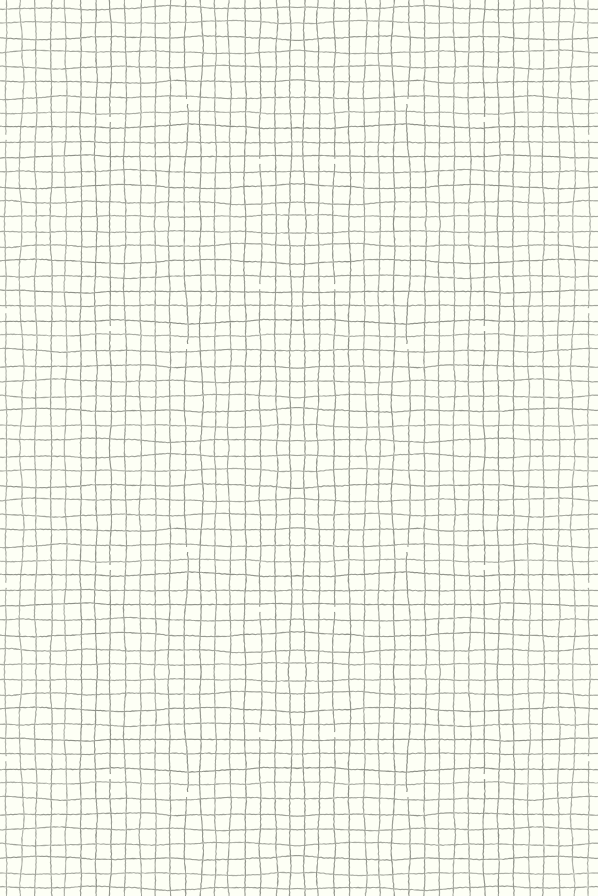
Write a Shadertoy shader that draws this pattern.

```glsl
// Hand-drawn square grid in soft grey ink on ivory paper.
// One block of 20 x 15 cells is mirrored across and up; each line gets its own
// offset, slow gradient-noise wander, rough edge and ink strength.

#define ROWS 60.0                   // cells over the canvas height
#define BLOCK vec2(20.0, 15.0)      // cells in one mirrored block
#define AXIS_X 0.4971               // mirror axis, share of the width
#define LINE_WIDTH 0.08             // in cells
#define SHIFT 0.10                  // constant offset range of a line
#define WANDER 0.40                 // slow bending of a line
#define ROUGH 0.05                  // pencil-like edge wobble
#define INK_VARIATION 0.30
#define GAP_HALF 0.17               // half length of a break in a line
#define PAPER vec3(0.992, 1.0, 0.962)
#define INK vec3(0.63, 0.64, 0.605)

float hash(vec2 p) {
    vec3 q = fract(p.xyx * vec3(0.1031, 0.1030, 0.0973));
    q += dot(q, q.yzx + 33.33);
    return fract((q.x + q.y) * q.z);
}

// One-dimensional gradient noise, about -0.5 to 0.5
float gradientNoise(float x, float seed) {
    float i = floor(x), f = x - i;
    float left = (hash(vec2(i, seed)) * 2.0 - 1.0) * f;
    float right = (hash(vec2(i + 1.0, seed)) * 2.0 - 1.0) * (f - 1.0);
    return mix(left, right, f * f * f * (f * (f * 6.0 - 15.0) + 10.0));
}

// Share of a pixel-wide box covered by a line
float boxCoverage(float d, float halfWidth, float pixel) {
    float overlap = min(d + 0.5 * pixel, halfWidth) - max(d - 0.5 * pixel, -halfWidth);
    return clamp(overlap / pixel, 0.0, 1.0);
}

// Ink of the one wobbly line running through the middle of each cell
float inkLine(float across, float along, float seed, float pixel) {
    float id = floor(across);
    float key = id * 3.0 + seed;
    float phase = 40.0 + 9.0 * hash(vec2(key, 5.0));
    float bend = SHIFT * (hash(vec2(key, 11.0)) - 0.5)
               + WANDER * gradientNoise(along * 0.17 + phase, key)
               + 0.3 * WANDER * gradientNoise(along * 0.6 + phase, key + 1.0)
               + ROUGH * gradientNoise(along * 5.0 + phase, key + 2.0);
    float width = LINE_WIDTH * (1.0 + 0.7 * gradientNoise(along * 3.0 + phase, key + 0.5));
    float strength = 1.0 + INK_VARIATION * (hash(vec2(key, 23.0)) - 0.5)
                   + INK_VARIATION * gradientNoise(along * 0.9 + phase, key + 1.5);
    return strength * boxCoverage(across - id - 0.5 - bend, 0.5 * width, pixel);
}

// Four short breaks in the upright lines of a block; 0 inside a break
float breaks(vec2 q, float pixel) {
    float keep = 1.0;
    for (int n = 0; n < 4; n++) {
        float k = float(n);
        float column = floor(2.5 + 4.0 * k + 0.57 * k * k);
        float height = 4.2 + 5.2 * fract(0.77 * k);
        float open = smoothstep(-0.5 * pixel, 0.5 * pixel, abs(q.y - height) - GAP_HALF);
        keep *= floor(q.x) == column ? open : 1.0;
    }
    return keep;
}

void mainImage(out vec4 fragColor, in vec2 fragCoord) {
    float pixel = ROWS / iResolution.y;
    vec2 cell = (fragCoord - vec2(AXIS_X * iResolution.x, 0.0)) * pixel;

    // Mirror the block about its axes
    cell.x += BLOCK.x;
    vec2 q = abs(mod(cell, 2.0 * BLOCK) - BLOCK);

    float upright = inkLine(q.x, q.y, 101.0, pixel) * breaks(q, pixel);
    float level = inkLine(q.y, q.x, 307.0, pixel);
    float ink = max(upright, level);

    fragColor = vec4(mix(PAPER, INK, ink), 1.0);
}
```
